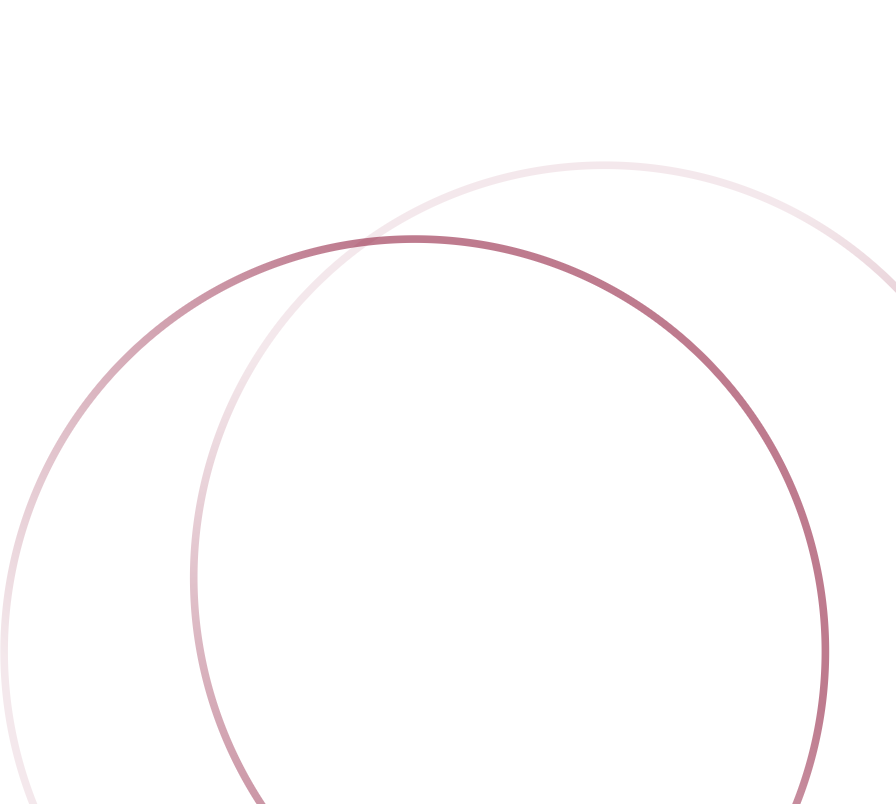
Write a Shadertoy shader that draws this background.

```glsl
// Lengths and positions are in units of the canvas width
const vec3 PAPER = vec3(1.0);
const vec3 ROSE = vec3(0.60, 0.19, 0.31);
const float FAINT_ALPHA = 0.11;
const float STRONG_ALPHA = 0.64;

const vec2 RING_RADII = vec2(0.4583, 0.4603);
const float STROKE_WIDTH = 0.0085;

const vec2 BACK_CENTER = vec2(0.6745, 0.2526);
const vec2 BACK_FADE_FROM = vec2(0.460, 0.550);
const vec2 BACK_FADE_TO = vec2(0.625, -0.084);

const vec2 FRONT_CENTER = vec2(0.4629, 0.1702);
const vec2 FRONT_FADE_FROM = vec2(0.0845);
const vec2 FRONT_FADE_TO = vec2(0.514);

// Position along the axis from a to b, clamped to 0..1
float linearGradient(vec2 p, vec2 a, vec2 b) {
    vec2 axis = b - a;
    return clamp(dot(p - a, axis) / dot(axis, axis), 0.0, 1.0);
}

// Antialiased coverage of a nearly circular outline
float ringCoverage(vec2 p, vec2 center, float pixel) {
    float offset = (length((p - center) / RING_RADII) - 1.0) * RING_RADII.x;
    float edge = abs(offset) - 0.5 * STROKE_WIDTH;
    return clamp(0.5 - edge / pixel, 0.0, 1.0);
}

// Translucent ring whose opacity grows along a gradient axis
vec3 paintRing(vec3 base, vec2 p, vec2 center, vec2 fadeFrom, vec2 fadeTo, float pixel) {
    float alpha = mix(FAINT_ALPHA, STRONG_ALPHA, linearGradient(p, fadeFrom, fadeTo));
    return mix(base, ROSE, alpha * ringCoverage(p, center, pixel));
}

void mainImage(out vec4 fragColor, in vec2 fragCoord) {
    float pixel = 1.0 / iResolution.x;
    vec2 p = fragCoord * pixel;

    vec3 color = PAPER;
    color = paintRing(color, p, BACK_CENTER, BACK_FADE_FROM, BACK_FADE_TO, pixel);
    color = paintRing(color, p, FRONT_CENTER, FRONT_FADE_FROM, FRONT_FADE_TO, pixel);
    fragColor = vec4(color, 1.0);
}
```
